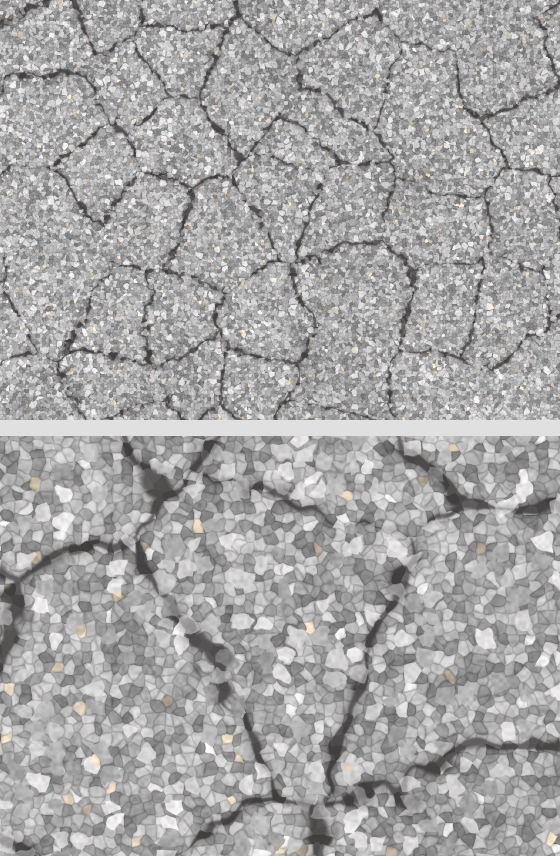
Top, the full canvas; bottom, a detail of the centre.
A Shadertoy shader for this texture:

```glsl
vec2 hash2(vec2 p) {
    vec3 q = fract(vec3(p.xyx) * vec3(0.1031, 0.1030, 0.0973));
    q += dot(q, q.yzx + 33.33);
    return fract((q.xx + q.yz) * q.zy);
}

float noise(vec2 p) {
    vec2 i = floor(p), f = fract(p);
    f = f * f * (3.0 - 2.0 * f);
    return mix(mix(hash2(i).x, hash2(i + vec2(1, 0)).x, f.x),
               mix(hash2(i + vec2(0, 1)).x, hash2(i + vec2(1, 1)).x, f.x), f.y);
}

float fbm(vec2 p) {
    float sum = 0.0, amp = 0.5;
    for (int i = 0; i < 4; i++) {
        sum += amp * noise(p);
        p = p * 2.1 + 17.3;
        amp *= 0.5;
    }
    return sum;
}

// Stone cells: two random values and the distance to the cell border
vec3 stones(vec2 p) {
    vec2 cell = floor(p), id = cell;
    float near = 9.0, second = 9.0;
    for (int y = -1; y <= 1; y++)
    for (int x = -1; x <= 1; x++) {
        vec2 c = cell + vec2(x, y);
        float d = length(c + 0.1 + 0.8 * hash2(c) - p);
        if (d < near) { second = near; near = d; id = c; }
        else second = min(second, d);
    }
    return vec3(hash2(id + 71.0), second - near);
}

vec2 slabCentre(vec2 c) { return c + 0.08 + 0.84 * hash2(c + 140.0); }

// Signed distance to the cracks between slabs; each crack has its own width
float crackDistance(vec2 p) {
    vec2 cell = floor(p), home = cell;
    float near = 9.0, gap = 9.0;
    for (int y = -1; y <= 1; y++)
    for (int x = -1; x <= 1; x++) {
        vec2 c = cell + vec2(x, y);
        float d = length(slabCentre(c) - p);
        if (d < near) { near = d; home = c; }
    }
    vec2 a = slabCentre(home);
    for (int y = -2; y <= 2; y++)
    for (int x = -2; x <= 2; x++) {
        vec2 c = home + vec2(x, y);
        if (c == home) continue;
        vec2 b = slabCentre(c);
        float d = dot(0.5 * (a + b) - p, normalize(b - a));
        float h = hash2(c + home + 300.0).x;
        float width = h < 0.1 ? -0.03 : mix(0.004, 0.021, h);
        gap = min(gap, d - width);
    }
    return gap;
}

vec3 asphalt(vec2 p) {
    // Fine aggregate, with larger pale chips set into it
    vec2 bend = 0.004 * vec2(noise(p * 150.0), noise(p * 150.0 + 40.0));
    vec3 fine = stones((p + bend) * 125.0);
    vec3 chip = stones((p + bend) * 68.0 + 50.0);
    float tone = mix(0.51, 0.85, fine.x) + 0.12 * step(0.9, fine.y);
    tone *= mix(0.84, 1.0, smoothstep(0.02, 0.28, fine.z));
    float chipMask = smoothstep(0.12, 0.24, chip.z) * step(0.74, chip.x);
    tone = mix(tone, mix(0.62, 0.97, chip.y), 0.9 * chipMask);
    tone += 0.12 * (noise(p * 330.0) - 0.5) + 0.13 * (fbm(p * 5.0) - 0.47);
    vec3 colour = tone * vec3(1.004, 0.997, 1.0);
    colour *= mix(vec3(1), vec3(1.04, 0.98, 0.88), step(0.985, fine.y));

    // Ragged cracks with a dusty rim and stray stones inside
    vec2 warp = vec2(fbm(p * 9.0), fbm(p * 9.0 + 60.0)) - 0.47;
    vec2 jag = vec2(noise(p * 75.0), noise(p * 75.0 + 90.0)) - 0.5;
    float d = crackDistance((p + 0.075 * warp + 0.009 * jag) * 5.3 + 3.0);
    d += 0.03 * (noise(p * 45.0) - 0.5) + 0.014 * (fine.x - 0.5);
    float rim = 1.0 - smoothstep(0.0, 0.05, d);
    float core = 1.0 - smoothstep(-0.007, 0.011, d);
    colour *= 1.0 - 0.13 * rim;
    vec3 depth = vec3(0.25, 0.24, 0.24) + 0.16 * fine.x;
    return mix(colour, depth, core * (1.0 - 0.7 * chipMask));
}

void mainImage(out vec4 fragColor, in vec2 fragCoord) {
    // Four samples per pixel smooth the stone borders
    vec3 sum = vec3(0);
    for (int y = 0; y < 2; y++)
    for (int x = 0; x < 2; x++) {
        vec2 offset = 0.5 * vec2(x, y) - 0.25;
        sum += asphalt((fragCoord + offset) / iResolution.y);
    }
    fragColor = vec4(clamp(sum * 0.25, 0.0, 1.0), 1.0);
}
```
